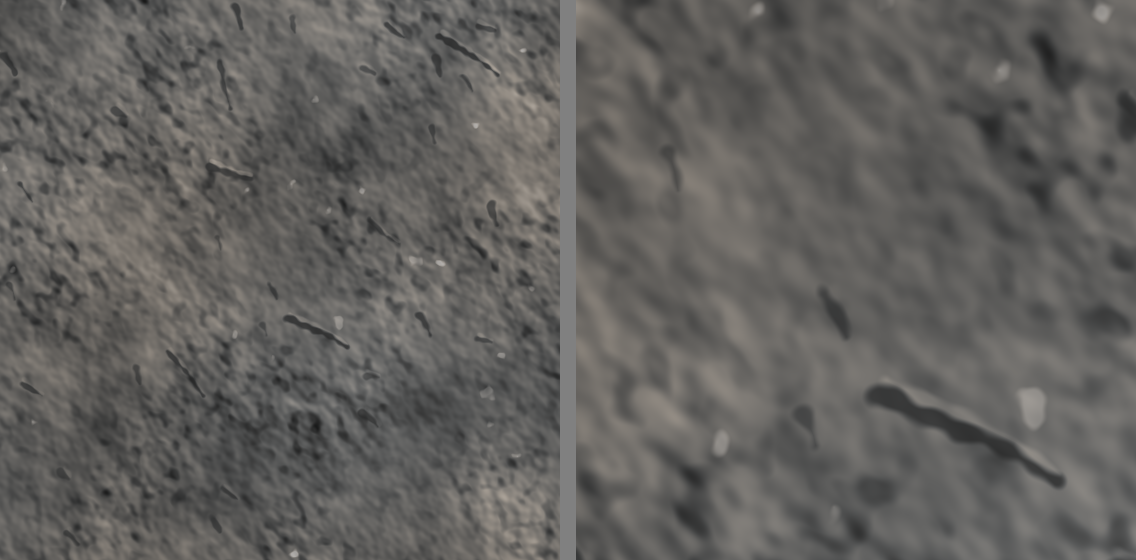
Left, the full canvas; right, a detail of the centre.
This texture is drawn by a WebGL 2 fragment shader. Its source:

```glsl
#version 300 es
precision highp float;
// Bare, trodden soil under low side light. Stretched gradient noise forms a
// height field shaded by its slope; pits gather in patches, and hashed cells
// scatter ragged twigs, small chips and pale flecks over it.

#define BASE_TONE 0.397
#define PATCH_CONTRAST 0.155
#define RELIEF_CONTRAST 0.19
#define GRAIN_STRETCH 1.35
#define PIT_DEPTH 0.16
#define FLECK_BRIGHTNESS 0.25
#define COOL_TINT vec3(0.99, 1.0, 1.0)
#define WARM_TINT vec3(1.05, 1.0, 0.94)
#define LIGHT_DIR vec2(0.755, 0.656)
#define EDGE_SOFTNESS 0.0026

uniform vec2 u_resolution;
out vec4 fragColor;

vec2 hash2(vec2 p) {
    vec3 h = fract(p.xyx * vec3(0.1031, 0.1030, 0.0973));
    h += dot(h, h.yzx + 33.33);
    return fract((h.xx + h.yz) * h.zy);
}

float cornerSlope(vec2 cell, vec2 offset) {
    float angle = 6.2832 * hash2(cell + 71.0).x;
    return dot(vec2(cos(angle), sin(angle)), offset);
}

float gradientNoise(vec2 p) {
    vec2 i = floor(p), f = p - i;
    vec2 u = f * f * f * (f * (f * 6.0 - 15.0) + 10.0);
    vec2 e = vec2(0.0, 1.0);
    float low = mix(cornerSlope(i, f), cornerSlope(i + e.yx, f - e.yx), u.x);
    float high = mix(cornerSlope(i + e, f - e), cornerSlope(i + 1.0, f - 1.0), u.x);
    return mix(low, high, u.y);
}

// Axes across and along the grain, which runs down to the right
vec2 grainSpace(vec2 p) {
    vec2 across = LIGHT_DIR;
    vec2 along = vec2(across.y, -across.x);
    return vec2(dot(p, across), dot(p, along) / GRAIN_STRETCH);
}

float soilHeight(vec2 p) {
    vec2 q = grainSpace(p);
    return 0.9 * gradientNoise(q * 21.0 + 3.0)
         + 0.66 * gradientNoise(q * 46.0 + 17.0)
         + 0.3 * gradientNoise(q * 85.0 + 41.0);
}

// Ragged, tapered sticks, one at most per cell: x = shadowed body, y = lit rim
vec2 sticks(vec2 p, float cells, float chance, float halfLength, float width) {
    vec2 cover = vec2(0.0), home = floor(p * cells);
    float ragged = width * 0.9 * gradientNoise(p * 60.0 + cells);
    for (int y = -1; y <= 1; y++)
    for (int x = -1; x <= 1; x++) {
        vec2 cell = home + vec2(x, y);
        vec2 seed = hash2(cell + cells * 7.0), shape = hash2(cell + cells * 13.0);
        if (hash2(cell + cells * 29.0).x > chance) continue;
        vec2 d = p - (cell + 0.2 + 0.6 * seed) / cells;
        float angle = -0.75 + 1.3 * (shape.x - 0.5);
        vec2 dir = vec2(cos(angle), sin(angle));
        vec2 side = vec2(-dir.y, dir.x);
        float reach = halfLength * mix(0.35, 1.0, shape.y);
        float t = dot(d, dir) / reach;
        float kink = reach * 0.25 * (seed.x - 0.5) * abs(t - 0.6 * seed.y);
        float off = dot(d, side) - kink;
        float thick = width * mix(0.45, 1.0, seed.y) * (1.0 - 0.35 * t);
        float beyond = max(abs(t) - 1.0, 0.0) * reach;
        float body = length(vec2(beyond, off)) - thick + ragged;
        float rim = length(vec2(beyond, off - thick * 1.5)) - thick * 0.5 - ragged;
        vec2 edge = 1.0 - smoothstep(-EDGE_SOFTNESS, EDGE_SOFTNESS, vec2(body, rim));
        cover = max(cover, edge * vec2(mix(0.6, 1.0, shape.y), shape.x));
    }
    return cover;
}

// Small ragged pale crumbs
float flecks(vec2 p, float cells, float chance) {
    float cover = 0.0;
    vec2 home = floor(p * cells);
    float ragged = 0.012 * gradientNoise(p * 75.0);
    for (int y = -1; y <= 1; y++)
    for (int x = -1; x <= 1; x++) {
        vec2 cell = home + vec2(x, y);
        vec2 seed = hash2(cell + 211.0), kind = hash2(cell + 307.0);
        if (kind.x > chance) continue;
        float radius = mix(0.003, 0.011, kind.y * kind.y);
        float d = length(p - (cell + seed) / cells) + ragged - radius;
        cover = max(cover, (1.0 - smoothstep(-0.004, 0.003, d)) * mix(0.5, 1.0, seed.x));
    }
    return cover;
}

void main() {
    vec2 p = gl_FragCoord.xy / u_resolution.y;
    vec2 q = grainSpace(p);

    // Broad patches and slope shading
    float broad = gradientNoise(p * 2.6 + 5.0) + 0.65 * gradientNoise(p * 6.0 + 23.0)
                + 0.5 * gradientNoise(p * 13.0 + 91.0);
    float rough = smoothstep(-0.25, 0.35, gradientNoise(p * 4.6 + 51.0));
    vec2 stepToLight = LIGHT_DIR * 0.0035;
    float slope = soilHeight(p - stepToLight) - soilHeight(p + stepToLight);
    float tone = BASE_TONE + PATCH_CONTRAST * broad;
    tone += RELIEF_CONTRAST * slope * mix(0.75, 1.3, rough);
    tone += 0.07 * gradientNoise(q * 30.0 + 87.0);

    // Pits crowd together where the ground is rough
    float hollow = gradientNoise(q * 38.0 + 63.0) + 0.6 * gradientNoise(q * 70.0 + 11.0);
    tone -= PIT_DEPTH * smoothstep(0.02, 0.58, hollow) * mix(0.3, 1.0, rough);

    // Sticks and chips with lit rims, then crumbs
    vec2 twig = sticks(p, 4.0, 0.45, 0.075, 0.0058);
    vec2 chip = sticks(p, 11.0, 0.25, 0.022, 0.0058);
    tone = mix(tone, 0.15, max(twig.x * 0.85, chip.x * 0.7));
    tone += 0.14 * max(twig.y, chip.y * 0.5);
    float crumb = flecks(p, 15.0, 0.1);
    tone += FLECK_BRIGHTNESS * crumb;

    // Cool and warm earth, the paler parts warmer
    float warmth = 0.45 + 0.9 * gradientNoise(p * 1.9 + 37.0) + 3.0 * (tone - 0.38);
    vec3 tint = mix(COOL_TINT, WARM_TINT, clamp(warmth, 0.0, 1.0));
    tint = mix(tint, vec3(1.0), crumb * 0.7);
    fragColor = vec4(clamp(tone, 0.1, 0.8) * tint, 1.0);
}
```
